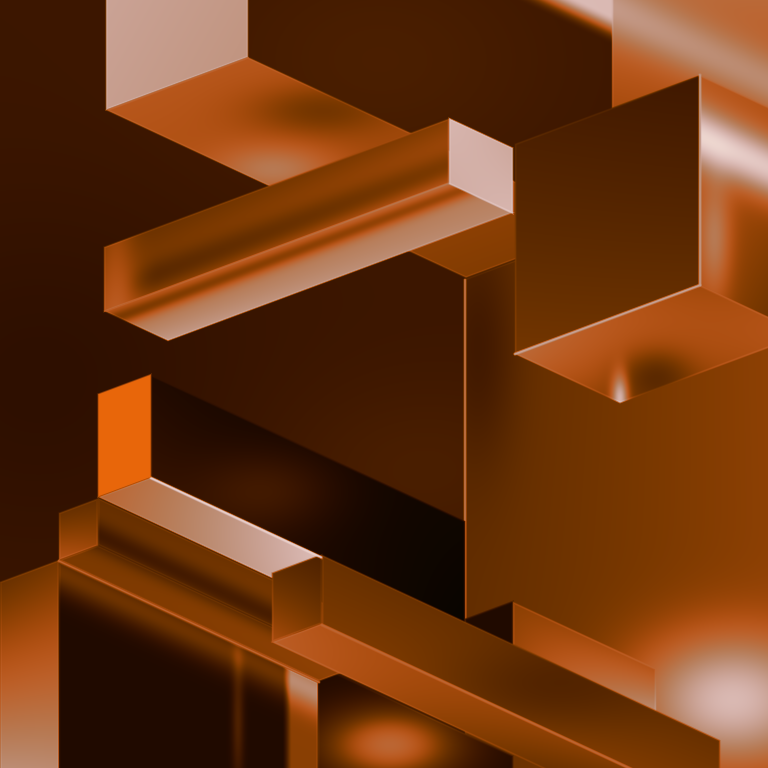
Give the GLSL for this background, as a WebGL 1 fragment shader.

```glsl
precision highp float;
// Draws glossy copper beams and blocks crossing in a dark amber space.
uniform vec2 u_resolution;

const float SIZE = 7.68;               // canvas width in scene units
const float SOFT = .012;               // edge softness
const vec2 RISE = vec2(1, -.372);      // the three block directions
const vec2 FALL = vec2(1, .466);
const vec2 DOWN = vec2(0, 1);
const vec3 ORANGE = vec3(.91, .4, .04);

float cross2(vec2 a, vec2 b) { return a.x * b.y - a.y * b.x; }

// Soft ellipse of light: centre in xy, radii in zw.
float glow(vec2 p, vec4 e) {
  vec2 d = (p - e.xy) / e.zw;
  return exp(-dot(d, d));
}

// Soft band across one coordinate.
float band(float x, float centre, float width) {
  float d = (x - centre) / width;
  return exp(-d * d);
}

// Position in the parallelogram o, a, b (xy) and distance to its edge (z).
vec3 faceSpace(vec2 p, vec2 o, vec2 a, vec2 b) {
  float area = cross2(a, b);
  vec2 q = vec2(cross2(p - o, b), cross2(a, p - o)) / area;
  vec2 e = min(q, 1. - q) * abs(area) / vec2(length(b), length(a));
  return vec3(q, min(e.x, e.y));
}

// Lays a face over the tone; corners are ordered o, o+a, o+b, o+a+b.
void face(inout float t, vec2 p, vec2 o, vec2 a, vec2 b, vec4 corners) {
  vec3 f = faceSpace(p, o, a, b);
  vec2 row = mix(corners.xz, corners.yw, clamp(f.x, 0., 1.));
  float tone = mix(row.x, row.y, clamp(f.y, 0., 1.));
  tone += .5 * (1. - smoothstep(0., 2. * SOFT, abs(f.z)));
  t = mix(t, tone, smoothstep(-SOFT, SOFT, f.z));
}

// Thin highlight from a along d.
void edge(inout float t, vec2 p, vec2 a, vec2 d, float tone) {
  float h = clamp(dot(p - a, d) / dot(d, d), 0., 1.);
  t = mix(tone, t, smoothstep(0., 2. * SOFT, length(p - a - d * h)));
}

// Tone 0 to 7 runs through black, browns, copper, tan and near white.
vec3 copper(float t) {
  float x = clamp(t / 7., 0., 1.);
  return vec3(.03 + .95 * x + .17 * band(x, .54, .12),
              .02 + .9 * pow(x, 1.7),
              .87 * smoothstep(.4, 1.05, x));
}

// Dark room, upper right panel and the tall wall.
void backdrop(inout float t, vec2 p, float lane) {
  t += .4 * glow(p, vec4(3.8, .6, 1.8, 1.2)) + .4 * glow(p, vec4(4.2, 4.7, 1.5, .9))
     - .4 * glow(p, vec4(.4, 3.8, 2, 1.8));
  t += 4.5 * (1. - smoothstep(-2.7, -2.4, lane));
  float light = 1.2 * band(lane, -2.75, .3);
  face(t, p, vec2(6.12, -1), vec2(3, 0), DOWN * 2.6, vec4(5, 4.6, 3.1, 3.8) + light);
  light = 3. * glow(p, vec4(7.3, 7, .95, .65)) - .8 * glow(p, vec4(4.8, 3.5, .35, 1.1));
  face(t, p, vec2(4.65, 2.79), RISE * 3.6, DOWN * 6.5, vec4(2.4, 3.3, 2.6, 3.2) + light);
  edge(t, p, vec2(4.65, 2.8), DOWN * 3.4, 4.6);
}

// Hanging box, slanted glass beam and large cube.
void upperBlocks(inout float t, vec2 p, float lane, float lift) {
  float light = 1.2 * glow(p, vec4(2.75, 1.7, .6, .25)) - .8 * glow(p, vec4(3.2, 1.1, .7, .25));
  face(t, p, vec2(1.06, 1.1), RISE * 1.42, FALL * 3.6, vec4(3.8, 3.8, 3, 3) + light);
  face(t, p, vec2(1.06, 1.1), RISE * 1.42, -DOWN * 2., vec4(5.5, 5.3, 5.7, 5.5));

  light = .7 * band(p.x, 1.15, .2) - .8 * band(lift, 3.34, .16) * smoothstep(1.2, 1.6, p.x);
  face(t, p, vec2(1.04, 2.47), RISE * 3.45, DOWN * .65, vec4(2.6, 3, 3.2, 4) + light);
  light = -1.4 * band(lift, 3.62, .09);
  face(t, p, vec2(1.04, 3.11), RISE * 3.45, FALL * .64, vec4(4, 4.6, 5.4, 5) + light);
  face(t, p, vec2(4.49, 1.18), FALL * .64, DOWN * .66, vec4(6, 5.7, 5.8, 6));

  face(t, p, vec2(5.15, 1.44), RISE * 1.85, DOWN * 2.1, vec4(2, 1.6, 2.8, 2.5));
  light = 2.9 * band(lane, -1.9, .3) + 1.3 * glow(p, vec4(7.15, 2.4, .16, .6));
  face(t, p, vec2(7, .75), FALL, DOWN * 2.12, vec4(3.8, 3.6, 3.4, 2.4) + light);
  light = 3. * glow(p, vec4(6.2, 4, .08, .25)) - glow(p, vec4(6.55, 3.75, .35, .25));
  face(t, p, vec2(5.15, 3.54), RISE * 1.85, FALL * 1.05, vec4(4.3, 3.4, 3, 3.8) + light);
  edge(t, p, vec2(5.15, 3.54), RISE * 1.85, 5.6);
  edge(t, p, vec2(7, .75), DOWN * 2.1, 5.4);
}

// Dark box, glass panels and the two long descending beams.
void lowerBlocks(inout float t, vec2 p, float lane) {
  float light = glow(p, vec4(2.7, 4.9, .7, .4));
  face(t, p, vec2(1.51, 3.75), FALL * 3.14, DOWN * 1.02, vec4(.7, .2, 1.2, 0) + light);
  face(t, p, vec2(.98, 4.97), RISE * .53, FALL * 1.74, vec4(4.2, 4.5, 5.6, 6.2));

  face(t, p, vec2(0, 5.82), RISE * .59, DOWN * 2.2, vec4(2.6, 2.8, 5.6, 5.2));
  light = 2. * band(lane, 5.44, .22) + 1.3 * glow(p, vec4(2.38, 7.2, .06, .7))
        + 2.4 * smoothstep(2.82, 2.92, p.x);
  face(t, p, vec2(.59, 5.62), FALL * 2.59, DOWN * 2.2, vec4(.7) + light);
  light = 3.5 * glow(p, vec4(3.9, 7.45, .75, .4));
  face(t, p, vec2(3.18, 6.65), FALL * 1.95, DOWN * 2., vec4(.7) + light);

  face(t, p, vec2(4.65, 6.19), RISE * .48, DOWN, vec4(.7));
  face(t, p, vec2(5.13, 6.02), FALL * 1.43, DOWN, vec4(3.1, 3.7, 3.5, 7));

  light = -1.3 * band(lane, 4.9, .14);
  face(t, p, vec2(.59, 5.6), RISE * .39, FALL * 2.6, vec4(2.9, 2.9, 3.1, 3.3) + light);
  face(t, p, vec2(.98, 4.98), FALL * 2.6, DOWN * .47, vec4(2.5, 2.8, 3, 3.4) + light);
  face(t, p, vec2(.59, 5.13), RISE * .39, DOWN * .47, vec4(2.6, 2.5, 3.7, 3.3));
  edge(t, p, vec2(.59, 5.61), FALL * 2.6, 4.2);

  face(t, p, vec2(2.72, 6.42), RISE * .5, FALL * 4., vec4(4, 3.7, 2, 2.8));
  light = -.6 * glow(p, vec4(5.4, 6.9, 1, .4));
  face(t, p, vec2(3.22, 5.55), FALL * 3.98, DOWN * .7, vec4(2.6, 2.6, 2.9, 3) + light);
  face(t, p, vec2(2.72, 5.73), RISE * .5, DOWN * .69, vec4(2.5, 2, 3.5, 2.8));
  edge(t, p, vec2(3.22, 6.25), FALL * 4., 4.2);
  edge(t, p, vec2(1.51, 4.78), FALL * 1.7, 6.5);
}

void main() {
  vec2 p = gl_FragCoord.xy / u_resolution * SIZE;
  p.y = SIZE - p.y;
  float lane = p.y - FALL.y * p.x, lift = p.y - RISE.y * p.x;
  float tone = 1.5;
  backdrop(tone, p, lane);
  upperBlocks(tone, p, lane, lift);
  lowerBlocks(tone, p, lane);
  vec3 colour = copper(tone);
  // Saturated end cap of the dark box.
  float cap = faceSpace(p, vec2(.98, 3.94), RISE * .53, DOWN * 1.03).z;
  gl_FragColor = vec4(mix(colour, ORANGE, smoothstep(-SOFT, SOFT, cap)), 1);
}
```
